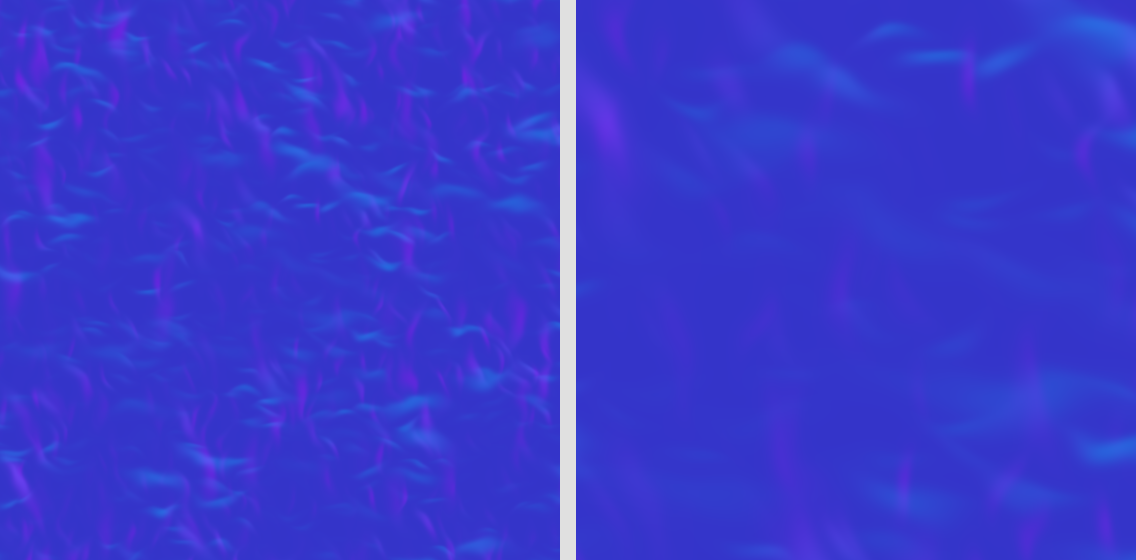
Left: the whole. Right: its middle third, enlarged.
Write a Shadertoy shader that draws this texture map.

```glsl
const vec3 BASE_BLUE = vec3(0.205, 0.205, 0.79);
const vec3 PURPLE_SHIFT = vec3(0.28, -0.085, 0.12);  // added by upright creases
const vec3 CYAN_SHIFT = vec3(-0.085, 0.29, 0.11);    // added by level creases

const int LAYERS = 4;
const float FIRST_SCALE = 10.0;      // cells across the canvas
const float SCALE_STEP = 1.33;
const float LAYER_FADE = 0.9;
const float CREASE_LENGTH = 0.40;    // in cells
const float CREASE_WIDTH = 0.115;    // in cells
const float CREASE_BEND = 1.1;
const float CREASE_STRENGTH = 1.3;
const float UPRIGHT_SHARE = 0.55;
const float LEVEL_ANGLE = -0.08;
const float UPRIGHT_ANGLE = -1.38;
const float ANGLE_SPREAD = 1.0;
const float CALM_STRENGTH = 0.2;     // crease strength left in calm areas

vec4 hash4(vec3 c) {
    vec4 p = fract(c.xyzx * vec4(0.1031, 0.1030, 0.0973, 0.1099));
    p += dot(p, p.wzxy + 33.33);
    return fract((p.xxyz + p.yzzw) * p.zywx);
}

// Layered sines that wrinkle the creases
vec2 crinkle(vec2 p) {
    vec2 coarse = sin(p.yx * vec2(43.0, 37.0) + 2.0 * sin(p * vec2(31.0, 29.0)));
    vec2 fine = sin(p.yx * vec2(97.0, 109.0) + 2.0 * sin(p * vec2(71.0, 83.0) + 1.0));
    return p + 0.0045 * coarse + 0.0016 * fine;
}

// Broad calm and busy areas
float activity(vec2 p) {
    float wave = sin(9.0 * p.x + 2.0 * sin(6.0 * p.y + 0.7) + 1.0)
               * sin(8.0 * p.y + 2.0 * sin(5.0 * p.x + 2.1));
    return mix(CALM_STRENGTH, 1.0, smoothstep(-0.75, 0.1, wave));
}

// Upright (x) and level (y) share of one bent, soft crease
vec2 crease(vec2 d, float angle, float bend) {
    vec2 along = vec2(cos(angle), sin(angle));
    vec2 across = vec2(-along.y, along.x);
    float u = dot(d, along);
    float v = dot(d, across) + bend * u * u;
    float width = CREASE_WIDTH * (v > 0.0 ? 0.8 : 1.2);
    vec2 falloff = vec2(u / CREASE_LENGTH, v / width);
    vec2 normal = normalize(across + 2.0 * bend * u * along);
    return normal * normal * exp(-dot(falloff, falloff));
}

// One crease per cell, gathered from the neighbouring cells
vec2 creaseLayer(vec2 p, float scale, float seed) {
    vec2 q = p * scale + seed * 7.31;
    vec2 cell = floor(q);
    vec2 total = vec2(0.0);
    for (int y = -1; y <= 1; y++) {
        for (int x = -1; x <= 1; x++) {
            vec2 id = cell + vec2(x, y);
            vec4 place = hash4(vec3(id, seed));
            vec4 shape = hash4(vec3(id, seed + 19.0));
            vec2 center = id + place.xy;
            float angle = place.z < UPRIGHT_SHARE ? UPRIGHT_ANGLE : LEVEL_ANGLE;
            angle += (place.w - 0.5) * ANGLE_SPREAD;
            float bend = (shape.x - 0.5) * CREASE_BEND;
            float strength = shape.y * shape.y * activity((center - seed * 7.31) / scale);
            total += strength * crease(q - center, angle, bend);
        }
    }
    return total;
}

void mainImage(out vec4 fragColor, in vec2 fragCoord) {
    vec2 p = crinkle(fragCoord / iResolution.y);

    // Sum creases from large to small
    vec2 slope = vec2(0.0);
    float scale = FIRST_SCALE;
    float strength = CREASE_STRENGTH;
    for (int i = 0; i < LAYERS; i++) {
        slope += strength * creaseLayer(p, scale, float(i) + 1.0);
        scale *= SCALE_STEP;
        strength *= LAYER_FADE;
    }

    // Soft limit, then tint by direction
    slope = 1.0 - exp(-slope);
    vec3 color = BASE_BLUE + slope.x * PURPLE_SHIFT + slope.y * CYAN_SHIFT;
    fragColor = vec4(color, 1.0);
}
```
